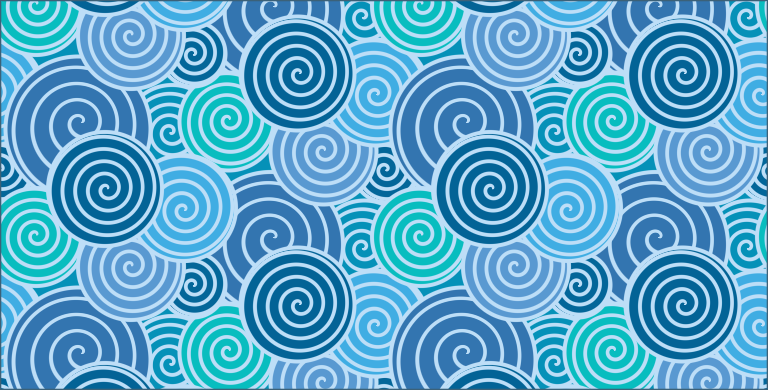
Write a Shadertoy shader that draws this pattern.

```glsl
// Overlapping spiral discs in seven colours, set in a half-drop repeat two tiles wide.
// Each kind of disc is repeated with mod on a rectangular lattice; the shifted
// columns are painted first, so the unshifted ones lie on top of them.

const float TAU = 6.2831853;
const float HEIGHT = 390.0;               // design units up the canvas
const vec2 TILE = vec2(385.0, 231.0);
const vec3 LINE = vec3(0.74, 0.87, 0.97);

float cover(float dist, float pixel) {
    return 1.0 - smoothstep(-0.7 * pixel, 0.7 * pixel, dist);
}

// Distance to the centre line of a spiral that grows by one pitch per turn
float spiralDistance(vec2 p, float pitch, float turn) {
    float phase = length(p) / pitch - atan(p.y, p.x) / TAU - turn;
    return abs(fract(phase + 0.5) - 0.5) * pitch;
}

// Paints one lattice of discs; the spiral's eye may sit off the disc centre
void paintDiscs(inout vec3 color, vec2 p, vec2 center, float radius, float pitch,
                vec2 eye, float turn, vec3 fill, float pixel) {
    p = mod(p - center + 0.5 * TILE, TILE) - 0.5 * TILE;
    float r = length(p);
    vec2 q = p - eye * (1.0 - min(r / radius, 1.0));
    float stroke = min(spiralDistance(q, pitch, turn) - 1.9, radius - 4.0 - r);
    // the rim is the outermost part of the line
    stroke = min(spiralDistance(q, pitch, turn) - 1.9, radius - 4.0 - r);
    vec3 disc = mix(fill, LINE, cover(stroke, pixel));
    color = mix(color, disc, cover(r - radius, pixel));
}

void mainImage(out vec4 fragColor, in vec2 fragCoord) {
    float pixel = HEIGHT / iResolution.y;
    vec2 p = fragCoord * pixel;
    vec2 size = iResolution.xy * pixel;
    vec3 color = vec3(0.02, 0.57, 0.72);

    // Lowest layer: cyan discs in all columns
    for (int i = 1; i >= 0; i--) {
        vec2 q = p - 0.5 * TILE * float(i);
        paintDiscs(color, q, vec2(172, 257), 50.0, 11.0, vec2(-2, 1), 0.3,
                   vec3(0.02, 0.57, 0.72), pixel);
    }

    // Shifted columns, then unshifted columns, each from back to front
    for (int i = 1; i >= 0; i--) {
        vec2 q = p - 0.5 * TILE * float(i);
        // large steel blue
        paintDiscs(color, q, vec2(78, 261), 74.5, 18.0, vec2(3, 8), 0.1,
                   vec3(0.20, 0.46, 0.69), pixel);
        // small navy
        paintDiscs(color, q, vec2(193, 336), 34.5, 10.0, vec2(0, 0), 0.2,
                   vec3(0.01, 0.40, 0.60), pixel);
        // teal
        paintDiscs(color, q, vec2(36, 153), 51.0, 11.3, vec2(0, 2), 0.0,
                   vec3(0.03, 0.74, 0.75), pixel);
        // periwinkle
        paintDiscs(color, q, vec2(131, 123), 55.0, 11.8, vec2(0, 1), 0.0,
                   vec3(0.35, 0.60, 0.82), pixel);
        // sky blue
        paintDiscs(color, q, vec2(183, 182), 55.0, 12.0, vec2(1, -2), 0.1,
                   vec3(0.25, 0.68, 0.89), pixel);
        // large navy
        paintDiscs(color, q, vec2(105, 201), 59.0, 12.3, vec2(2, 0), 0.0,
                   vec3(0.01, 0.39, 0.59), pixel);
    }

    // Thin slate frame
    vec2 inset = min(p, size - p);
    color = mix(color, vec3(0.23, 0.38, 0.47), cover(min(inset.x, inset.y) - 1.3, pixel));
    fragColor = vec4(color, 1.0);
}
```
